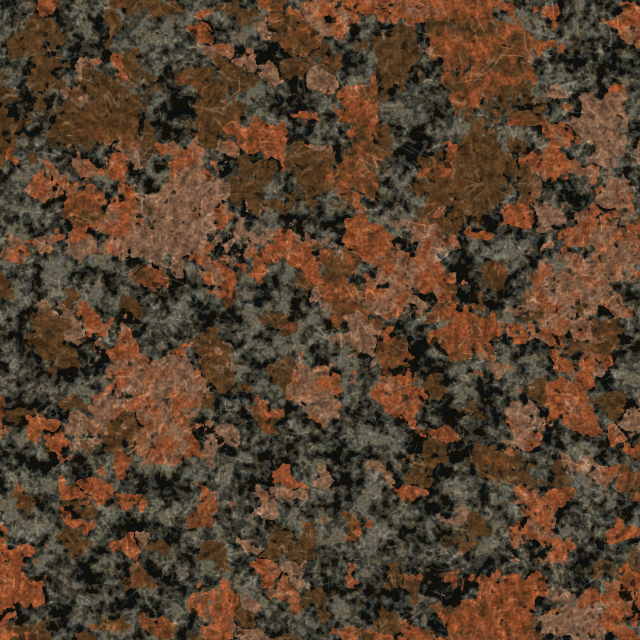
Write a Shadertoy shader that draws this texture.

```glsl
float hash(vec2 p) {
    vec3 q = fract(p.xyx * vec3(0.1031, 0.1030, 0.0973));
    q += dot(q, q.yzx + 33.33);
    return fract((q.x + q.y) * q.z);
}

vec2 turn(vec2 p, float angle) {
    float c = cos(angle), s = sin(angle);
    return vec2(c * p.x - s * p.y, s * p.x + c * p.y);
}

float corner(vec2 cell, vec2 offset) {
    float angle = 6.2832 * hash(cell);
    return dot(vec2(cos(angle), sin(angle)), offset);
}

// Gradient noise, roughly -1 to 1
float noise(vec2 p) {
    vec2 i = floor(p), f = p - i;
    vec2 u = f * f * f * (f * (f * 6.0 - 15.0) + 10.0);
    vec2 e = vec2(1.0, 0.0);
    float low = mix(corner(i, f), corner(i + e, f - e), u.x);
    float high = mix(corner(i + e.yx, f - e.yx), corner(i + 1.0, f - 1.0), u.x);
    return 1.4 * mix(low, high, u.y);
}

float fbm(vec2 p) {
    float sum = 0.0, amplitude = 0.5;
    for (int i = 0; i < 3; i++) {
        sum += amplitude * noise(p);
        p = turn(p, 0.6) * 2.03 + 17.3;
        amplitude *= 0.58;
    }
    return sum;
}

// Voronoi grain: cell id in xy, distance to the border in z
vec3 grain(vec2 p) {
    vec2 base = floor(p), id = base;
    float nearest = 9.0, second = 9.0;
    for (int y = -1; y <= 1; y++)
    for (int x = -1; x <= 1; x++) {
        vec2 cell = base + vec2(x, y);
        vec2 seed = cell + 0.1 + 0.8 * vec2(hash(cell + 3.7), hash(cell + 71.9));
        float d = length(p - seed);
        if (d < nearest) {
            second = nearest;
            nearest = d;
            id = cell;
        } else {
            second = min(second, d);
        }
    }
    return vec3(id, second - nearest);
}

// Dark mica and grey quartz between the feldspar grains
vec3 matrixColor(vec2 p, float fine) {
    float tone = 0.5 + 0.55 * fbm(p * 8.0 + 5.0) + 0.85 * fbm(p * 27.0 + 40.0) + 0.75 * fine;
    vec3 color = mix(vec3(0.06, 0.06, 0.045), vec3(0.23, 0.22, 0.18), smoothstep(0.22, 0.48, tone));
    color = mix(color, vec3(0.39, 0.37, 0.31), smoothstep(0.50, 0.78, tone));
    float coolness = noise(p * 60.0 + 9.0);
    return color + vec3(-0.025, 0.0, 0.025) * coolness;
}

vec3 feldsparColor(vec2 p, vec2 id, float fine) {
    float tint = hash(id + 12.3) + 0.35 * fbm(p * 34.0 + 2.0);
    vec3 color = mix(vec3(0.32, 0.22, 0.12), vec3(0.55, 0.29, 0.16), smoothstep(0.25, 0.55, tint));
    color = mix(color, vec3(0.49, 0.36, 0.27), smoothstep(0.62, 0.85, tint));
    // Cleavage streaks run in one direction per grain
    vec2 along = turn(p, 6.2832 * hash(id + 45.6));
    float streak = noise(along * vec2(32.0, 115.0));
    return color * (1.0 + 0.24 * streak + 0.45 * fine);
}

// Short pale hairline scratches
float scratches(vec2 p) {
    float sum = 0.0;
    for (int i = 0; i < 3; i++) {
        vec2 q = turn(p, 1.1 * float(i) + 0.4) + 3.1 * float(i);
        q += 0.012 * noise(q * 14.0);
        float line = 1.0 - smoothstep(0.02, 0.16, abs(noise(q * vec2(22.0, 62.0))));
        sum += line * smoothstep(0.2, 0.55, noise(q * 31.0 + 8.0));
    }
    return sum;
}

void mainImage(out vec4 fragColor, in vec2 fragCoord) {
    vec2 p = fragCoord / iResolution.y;
    float fine = fbm(p * 75.0);
    vec3 color = matrixColor(p, fine);

    // Feldspar in three sizes, small grains below large ones
    vec2 ragged = vec2(fbm(p * 22.0 + 11.0), fbm(p * 22.0 + 63.0));
    for (int i = 0; i < 3; i++) {
        float layer = float(i);
        float scale = 27.0 / pow(1.95, layer);
        vec2 q = turn(p, 0.5 + 0.9 * layer) * scale * vec2(0.88, 1.12);
        vec3 cell = grain(q + ragged * (0.9 - 0.1 * layer) + 19.0 * layer);
        vec2 id = cell.xy + 100.0 * layer;
        float present = step(hash(id), 0.31 - 0.045 * layer);
        float edge = cell.z + 0.32 * fine + 0.25 * fbm(p * 38.0 + 7.0);
        float cover = present * smoothstep(0.02, 0.16, edge);
        color = mix(color, feldsparColor(p, id, fine), 0.93 * cover);
    }

    // Mica flecks and scratches across all minerals
    float fleck = smoothstep(0.25, 0.5, fbm(p * 48.0 + 90.0) + 0.3 * fine);
    color = mix(color, vec3(0.09, 0.08, 0.05), 0.7 * fleck);
    color += vec3(0.11, 0.11, 0.10) * scratches(p);
    color *= 1.0 + 0.22 * noise(p * 210.0);
    fragColor = vec4(clamp(color, 0.0, 1.0), 1.0);
}
```
